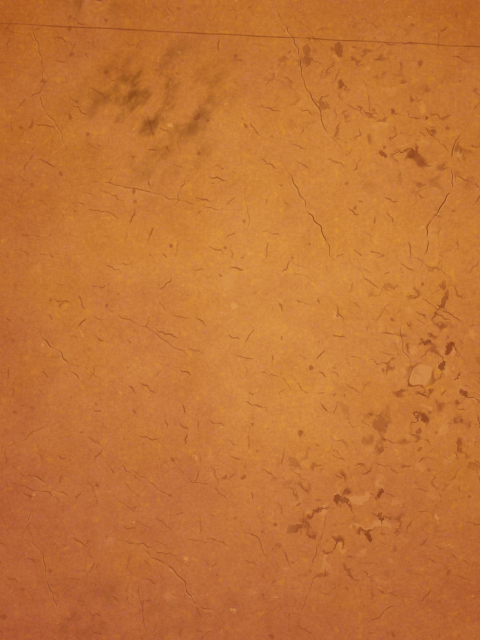
A Shadertoy shader for this texture:

```glsl
vec2 hash2(vec2 p) {
    p = vec2(dot(p, vec2(127.1, 311.7)), dot(p, vec2(269.5, 183.3)));
    return fract(sin(p) * 43758.55);
}

float noise(vec2 p) {
    vec2 i = floor(p), f = fract(p), u = f * f * f * (f * (f * 6.0 - 15.0) + 10.0);
    vec2 e = vec2(0, 1);
    float a = dot(hash2(i) * 2.0 - 1.0, f);
    float b = dot(hash2(i + e.yx) * 2.0 - 1.0, f - e.yx);
    float c = dot(hash2(i + e.xy) * 2.0 - 1.0, f - e.xy);
    float d = dot(hash2(i + e.yy) * 2.0 - 1.0, f - e.yy);
    return mix(mix(a, b, u.x), mix(c, d, u.x), u.y);
}

float fbm(vec2 p) {
    float sum = 0.0, amp = 1.0;
    for (int i = 0; i < 5; i++) {
        sum += amp * noise(p);
        p = mat2(1.6, 1.2, -1.2, 1.6) * p + 7.3;
        amp *= 0.6;
    }
    return sum;
}

// Soft elliptical region
float patchMask(vec2 p, vec2 centre, vec2 radius) {
    vec2 d = (p - centre) / radius;
    return exp(-dot(d, d));
}

// Scattered broken strokes, one candidate per cell
float strokes(vec2 p, float cell, float width, float density, float wobble, float seed) {
    float cover = 0.0, soft = 0.8 / iResolution.x;
    for (int k = 0; k < 9; k++) {
        vec2 id = floor(p / cell) + vec2(k % 3, k / 3) - 1.0;
        vec2 place = hash2(id + seed), style = hash2(id + seed + 41.0);
        vec2 q = p - (id + 0.25 + 0.5 * place) * cell;
        float angle = style.x < 0.55 ? -0.7 + style.x : style.x * 4.0 - 1.6;
        float c = cos(angle), s = sin(angle);
        q = vec2(c * q.x + s * q.y, c * q.y - s * q.x);
        float along = q.x / cell;
        q.y += cell * wobble * (noise(vec2(along * 2.5, style.y * 60.0))
             + 0.2 * noise(vec2(along * 12.0, place.x * 60.0)));
        float reach = 0.2 + 0.65 * place.y;
        float taper = smoothstep(reach, reach * 0.4, abs(along));
        float line = smoothstep(width + soft, max(width - soft, 0.0), abs(q.y));
        cover = max(cover, line * taper * step(style.y, density) * (0.4 + 0.6 * place.x));
    }
    return cover * smoothstep(-0.35, 0.15, noise(p * 45.0 + seed));
}

void mainImage(out vec4 fragColor, in vec2 fragCoord) {
    vec2 p = fragCoord / iResolution.x;
    float soft = 1.0 / iResolution.x;

    // Warm glow fading to a darker rim, mottled at several scales
    float clouds = fbm(p * 4.0 + 3.0);
    float mottle = fbm(p * 24.0);
    float grain = noise(p * 105.0) + noise(p * 170.0 + 5.0) + noise(p * 263.0);
    float glow = patchMask(p, vec2(0.59, 0.74), vec2(0.64, 0.68));
    float tone = -0.07 + 1.1 * glow + 0.2 * clouds + 0.15 * mottle + 0.17 * grain;
    vec3 col = mix(vec3(0.675, 0.345, 0.145), vec3(0.825, 0.54, 0.255), clamp(tone, -0.5, 1.3));

    // Pink cast at the left, pink and ochre speckle
    float pink = 0.8 * smoothstep(1.05, 0.1, p.y + 0.5 * p.x + 0.3 * clouds);
    pink += 0.9 * smoothstep(0.12, 0.45, noise(p * 80.0 + 9.0));
    col += pink * vec3(0.0, -0.008, 0.05);
    float ochre = smoothstep(0.15, 0.5, noise(p * 62.0 + 37.0));
    col += ochre * vec3(0.03, 0.03, -0.025);
    col.b -= 0.025 * smoothstep(0.0, 0.6, noise(p * 9.0) + 0.3 * p.y);

    // Ragged pale mineral patches
    float pale = 0.6 * smoothstep(0.4, 0.9, fbm(p * 15.0 + 31.0));
    pale += smoothstep(0.42, 0.6, noise(p * 38.0 + 11.0) + 0.12 * grain);
    pale += 0.8 * patchMask(p, vec2(0.475, 0.745), vec2(0.014, 0.018));
    col = mix(col, vec3(0.88, 0.64, 0.34), 0.5 * min(pale, 1.0));

    // Smoky stains
    float stain = patchMask(p, vec2(0.32, 1.13), vec2(0.13, 0.1));
    stain += 0.6 * patchMask(p, vec2(0.2, 1.33), vec2(0.07, 0.03));
    stain += 0.45 * patchMask(p, vec2(0.2, 0.05), vec2(0.2, 0.06));
    stain += 0.25 * patchMask(p, vec2(0.35, 0.98), vec2(0.1, 0.06));
    stain *= smoothstep(-0.1, 0.75, fbm(vec2(p.x * 14.0 - p.y * 5.0, p.y * 11.0)) + 0.1);
    col = mix(col, vec3(0.4, 0.18, 0.04), 0.8 * min(stain, 1.0));

    // Rusty fossil clusters: broken curls, blots and pale chips
    float cluster = patchMask(p, vec2(0.91, 0.56), vec2(0.13, 0.2));
    cluster += 1.1 * patchMask(p, vec2(0.72, 0.26), vec2(0.12, 0.13));
    cluster += 0.9 * patchMask(p, vec2(0.87, 1.03), vec2(0.11, 0.08));
    cluster += 0.6 * patchMask(p, vec2(0.72, 1.18), vec2(0.16, 0.1));
    cluster = min(cluster * 1.3, 1.0);
    vec2 warped = p + 0.025 * vec2(fbm(p * 16.0), fbm(p * 16.0 + 50.0));
    float curl = smoothstep(0.08, 0.01, abs(noise(warped * 22.0)));
    curl *= smoothstep(-0.05, 0.25, noise(p * 27.0 + 13.0));
    float blot = smoothstep(0.27, 0.45, noise(warped * 32.0 + 70.0) + 0.12 * mottle);
    float rust = cluster * min(0.8 * curl + blot, 1.0);
    float chip = cluster * smoothstep(0.15, 0.4, noise(warped * 36.0 + 90.0));
    col = mix(col, vec3(0.68, 0.36, 0.16), 0.3 * cluster * smoothstep(-0.1, 0.5, mottle));
    col = mix(col, vec3(0.88, 0.62, 0.34), 0.4 * chip);
    col = mix(col, vec3(0.5, 0.21, 0.09), 0.7 * rust);

    // Pebble with a broken dark rim
    float pebble = length((p - vec2(0.875, 0.55)) * vec2(1.0, 1.15)) + 0.016 * noise(p * 45.0);
    float rim = smoothstep(0.005, 0.001, abs(pebble - 0.027)) * smoothstep(-0.3, 0.2, noise(p * 32.0));
    col = mix(col, vec3(0.83, 0.56, 0.3), 0.7 * smoothstep(0.028, 0.02, pebble));
    col = mix(col, vec3(0.55, 0.26, 0.1), 0.5 * rim);

    // Hairline cracks with pale lips, short flecks and small ragged specks
    float crack = strokes(p, 0.25, 0.0008, 0.5, 0.2, 3.0);
    float lip = strokes(p + vec2(0.0, 0.004), 0.25, 0.003, 0.5, 0.2, 3.0);
    crack = max(crack, 0.6 * strokes(p, 0.12, 0.0008, 0.3, 0.2, 61.0));
    float fleck = strokes(p, 0.036, 0.0014, 0.35, 0.25, 87.0);
    float speck = smoothstep(0.36, 0.55, noise(p * 52.0 + 47.0) + 0.1 * grain + 0.06 * clouds);
    col = mix(col, vec3(0.86, 0.6, 0.33), 0.3 * lip);
    col = mix(col, vec3(0.45, 0.19, 0.07), 0.7 * crack);
    col = mix(col, vec3(0.54, 0.24, 0.11), 0.55 * fleck);
    col = mix(col, vec3(0.56, 0.26, 0.12), 0.5 * speck);

    // Faint straight seam near the top
    float seam = abs(p.y - 1.284 + 0.048 * p.x + 0.003 * noise(p * 12.0));
    float wear = 0.4 + 0.4 * noise(p * 20.0);
    col = mix(col, vec3(0.5, 0.22, 0.08), wear * smoothstep(0.0008 + soft, 0.0, seam));

    fragColor = vec4(col, 1.0);
}
```
